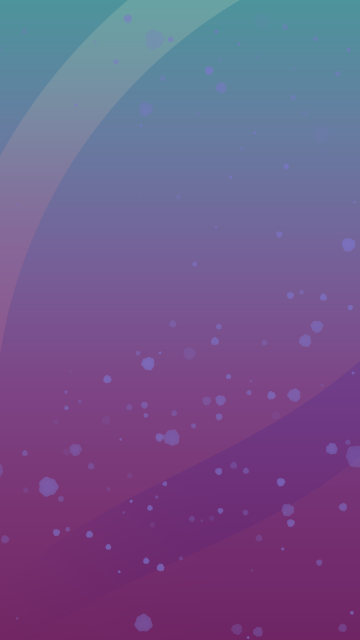
Write a WebGL 2 fragment shader that draws this background.

```glsl
#version 300 es
precision highp float;
// Teal to plum gradient with a pale arc, a dark wave and scattered translucent paint spots.
uniform vec2 u_resolution;
out vec4 fragColor;

const vec3 SPOT_COLOR = vec3(0.49, 0.46, 0.80);

float hash(vec2 p) {
    return fract(sin(dot(p, vec2(127.1, 311.7))) * 43758.5453);
}

// Antialiased coverage of a signed distance, full where it is negative
float fill(float dist, float pixel) {
    return smoothstep(pixel, -pixel, dist);
}

// Vertical gradient, bottom to top
vec3 gradient(float y) {
    vec3 stops[6] = vec3[6](
        vec3(0.45, 0.15, 0.39), vec3(0.475, 0.20, 0.45), vec3(0.49, 0.27, 0.525),
        vec3(0.46, 0.38, 0.60), vec3(0.40, 0.49, 0.63), vec3(0.30, 0.58, 0.61));
    float t = clamp(y, 0.0, 1.0) * 5.0;
    int i = min(int(t), 4);
    return mix(stops[i], stops[i + 1], t - float(i));
}

// Upper half of the ring between two radii
float arch(vec2 p, vec2 center, float inner, float outer, float pixel) {
    float d = length(p - center);
    return fill(d - outer, pixel) * fill(inner - d, pixel) * step(center.y, p.y);
}

// Height of a rising cubic edge with its inflection at pivot
float waveEdge(float x, vec2 pivot, float slope) {
    float dx = x - pivot.x;
    return pivot.y + slope * dx + 1.6 * dx * dx * dx;
}

// How crowded the spots are: upper right, lower part, sparse between
float spotDensity(vec2 p) {
    vec2 d = (p - vec2(0.41, 0.89)) / vec2(0.20, 0.13);
    float upper = exp(-dot(d, d));
    float lower = smoothstep(0.47, 0.38, p.y);
    lower *= mix(smoothstep(0.30, 0.50, p.x), 1.0, smoothstep(0.05, 0.22, p.y));
    return 0.10 + 0.80 * max(upper, 0.65 * lower);
}

// Distance to a rough, slightly lopsided disc
float roughDisc(vec2 p, float radius, float seed) {
    float a = atan(p.y, p.x) + seed * 6.283;
    return length(p) - radius * (0.94 + 0.05 * cos(3.0 * a) + 0.04 * cos(7.0 * a + seed * 9.0));
}

// One spot at most per grid cell, kept inside its cell; returns opacity
float spots(vec2 p, vec2 offset, float cell, vec2 radii, float amount, float seed, float pixel) {
    vec2 id = floor((p + offset) / cell);
    vec2 local = p + offset - id * cell;
    vec2 key = id + seed;
    float present = step(hash(key), amount * spotDensity((id + 0.5) * cell - offset));
    float size = hash(key + 17.3);
    float radius = mix(radii.x, radii.y, size * size);
    vec2 jitter = vec2(hash(key + 31.7), hash(key + 53.9));
    vec2 center = mix(vec2(radius * 1.1), vec2(cell - radius * 1.1), jitter);
    float shape = roughDisc(local - center, radius, hash(key + 71.1));
    float core = 0.85 + 0.15 * fill(shape + radius * 0.3, radius * 0.3);
    return present * fill(shape, pixel) * core * mix(0.10, 0.72, hash(key + 91.5));
}

void main() {
    vec2 p = gl_FragCoord.xy / u_resolution.y;
    p.x *= 0.5625 * u_resolution.y / u_resolution.x;
    float pixel = 0.6 / u_resolution.y;

    vec3 color = gradient(p.y);

    // Pale arc sweeping down the left side
    vec3 arcColor = mix(vec3(0.75, 0.45, 0.58), vec3(0.75, 0.82, 0.72), smoothstep(0.6, 1.0, p.y));
    float arc = arch(p, vec2(0.772, 0.3275), 0.781, 0.883, pixel);
    color = mix(color, arcColor, 0.24 * arc);

    // Dark wave across the lower right, fainter below its second edge
    float top = waveEdge(p.x, vec2(0.286, 0.264), 0.50);
    float bottom = waveEdge(p.x, vec2(0.286, 0.128), 0.45);
    float wave = fill(p.y - top, pixel) * mix(0.35, 1.0, fill(bottom - p.y, pixel));
    wave *= smoothstep(-0.05, 0.35, p.x);
    color *= mix(vec3(1.0), vec3(0.90, 0.89, 1.02), wave);

    // Spots from large to fine, two offset grids for each size
    for (int i = 0; i < 6; i++) {
        float level = float(i / 2);
        float scale = pow(0.46, level);
        vec2 offset = vec2(0.037, 0.061) * float(i) * scale;
        vec2 radii = vec2(0.010, 0.034) * scale;
        float opacity = spots(p, offset, 0.13 * scale, radii,
                              0.42 - 0.14 * level, 13.0 * float(i) + 5.0, pixel);
        color = mix(color, SPOT_COLOR, opacity);
    }

    fragColor = vec4(color, 1.0);
}
```
